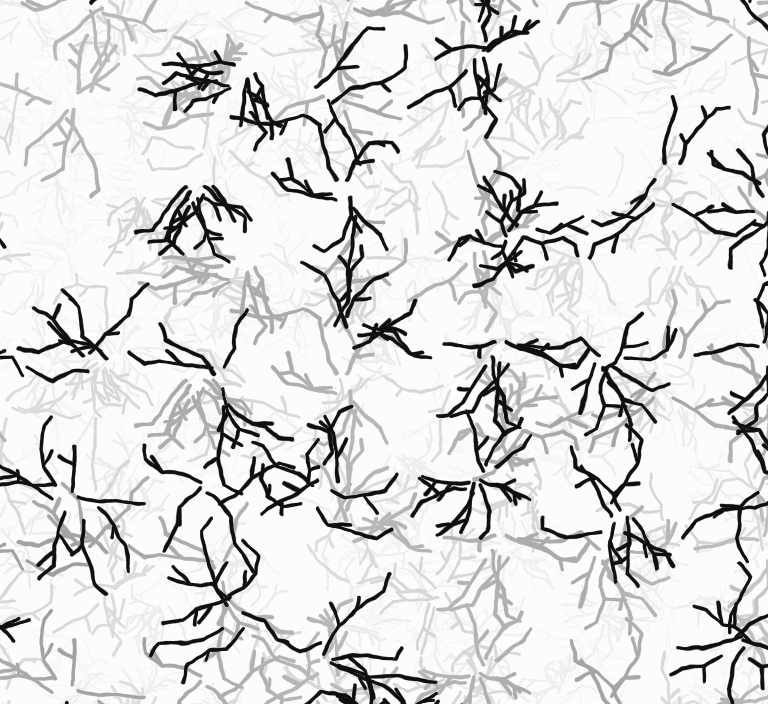
Write a Shadertoy shader that draws this pattern.

```glsl
vec2 hash2(vec2 p) {
    vec3 q = fract(p.xyx * vec3(0.1031, 0.1030, 0.0973));
    q += dot(q, q.yzx + 33.33);
    return fract((q.xx + q.yz) * q.zy);
}

float gradientNoise(vec2 p) {
    vec2 cell = floor(p), f = fract(p);
    vec2 u = f * f * f * (f * (f * 6.0 - 15.0) + 10.0);
    vec2 e = vec2(0.0, 1.0);
    float a = dot(hash2(cell) * 2.0 - 1.0, f);
    float b = dot(hash2(cell + e.yx) * 2.0 - 1.0, f - e.yx);
    float c = dot(hash2(cell + e.xy) * 2.0 - 1.0, f - e.xy);
    float d = dot(hash2(cell + e.yy) * 2.0 - 1.0, f - e.yy);
    return mix(mix(a, b, u.x), mix(c, d, u.x), u.y);
}

vec2 heading(float angle) {
    return vec2(cos(angle), sin(angle));
}

float segmentDistance(vec2 p, vec2 a, vec2 b) {
    vec2 pa = p - a, ba = b - a;
    return length(pa - ba * clamp(dot(pa, ba) / dot(ba, ba), 0.0, 1.0));
}

// Distance to one burst of forked twigs around the origin
float twigCluster(vec2 p, vec2 seed) {
    vec2 kind = hash2(seed + 19.0);
    vec2 fan = hash2(seed + 23.0);
    float count = floor(mix(4.0, 11.0, kind.x));
    float stride = mix(0.040, 0.024, kind.x);
    float spread = fan.x < 0.65 ? 6.28 : 2.6;
    float curl = mix(0.6, 2.0, kind.y);
    float dist = 1.0;
    for (float i = 0.0; i < count; i++) {
        vec2 r = hash2(seed + vec2(i, 0.0));
        float angle = fan.y * 6.28 + spread * (i + r.x) / count;
        vec2 joint = heading(angle) * r.y * 0.035
                   + heading(angle + 1.57) * (r.x - 0.5) * 0.035;
        for (float j = 1.0; j < 4.0; j++) {
            vec2 s = hash2(seed + vec2(i, j));
            vec2 t = hash2(seed + vec2(i, j + 5.0));
            angle += (s.x - 0.5) * curl;
            vec2 next = joint + heading(angle) * stride * mix(0.6, 1.25, s.y);
            dist = min(dist, segmentDistance(p, joint, next));
            // Side shoot at about half of the joints
            if (t.x < 0.5) {
                float side = t.x < 0.25 ? -1.0 : 1.0;
                vec2 tip = next + heading(angle + side * mix(0.5, 1.2, t.y))
                         * mix(0.014, 0.034, s.x);
                dist = min(dist, segmentDistance(p, next, tip));
            }
            joint = next;
        }
    }
    return dist;
}

// Distance to the nearest twig of a jittered grid of clusters
float twigField(vec2 p) {
    p += 0.006 * vec2(gradientNoise(p * 22.0), gradientNoise(p * 22.0 + 40.0));
    p += 0.0025 * vec2(gradientNoise(p * 65.0), gradientNoise(p * 65.0 + 80.0));
    vec2 home = floor(p / 0.2);
    float dist = 1.0;
    for (float y = -1.0; y <= 1.0; y++) {
        for (float x = -1.0; x <= 1.0; x++) {
            vec2 cell = home + vec2(x, y);
            vec2 center = (cell + 0.25 + 0.5 * hash2(cell + 71.0)) * 0.2;
            bool occupied = hash2(cell + 131.0).x < 0.78;
            if (occupied && length(p - center) < 0.19)
                dist = min(dist, twigCluster(p - center, cell * 37.0));
        }
    }
    return dist;
}

void mainImage(out vec4 fragColor, in vec2 fragCoord) {
    vec2 p = fragCoord / iResolution.y;
    float pixel = 1.0 / iResolution.y;
    float shade = 0.99;

    // Sharp front layer, then paler and finer echoes shifted behind it
    for (float k = 0.0; k < 5.0; k++) {
        float depth = max(k - 1.0, 0.0);
        float scale = 1.0 + 0.3 * depth;
        vec2 q = (p + vec2(0.37 * depth, 0.275 * k)) * scale + 3.0;
        float dist = twigField(q) / scale;
        float halfWidth = 0.0027 / scale + 0.0005 * gradientNoise(q * 180.0);
        float mask = 1.0 - smoothstep(-0.75 * pixel, 0.75 * pixel, dist - halfWidth);
        float ink = k < 0.5 ? 0.93
                  : 0.3 * pow(0.45, depth) * (1.0 + 0.5 * gradientNoise(p * 3.0 + k));
        shade = min(shade, 0.99 - ink * mask);
    }

    fragColor = vec4(vec3(shade), 1.0);
}
```
